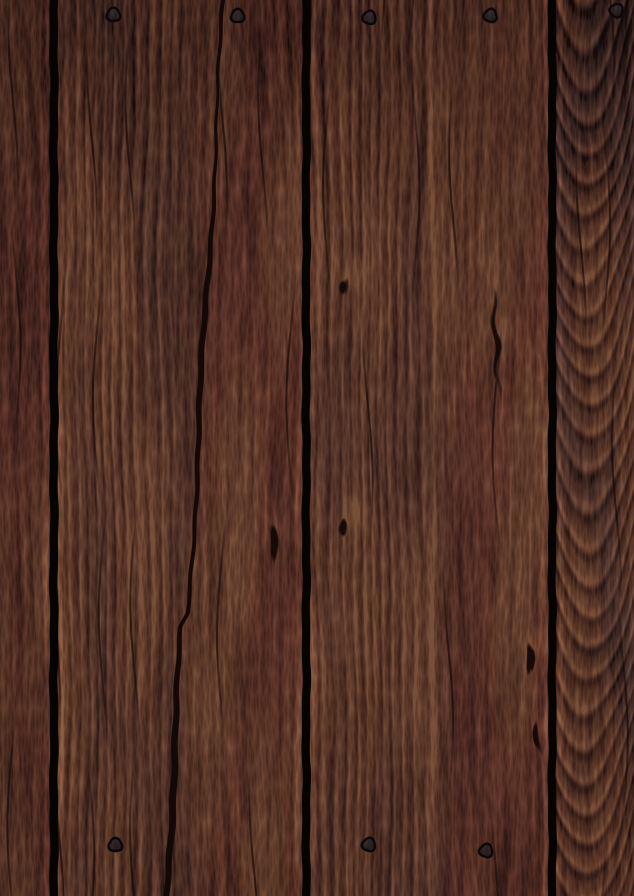
Reproduce this texture procedurally as a WebGL 2 fragment shader.

```glsl
#version 300 es
precision highp float;
// Weathered dark brown upright planks with grain, splits, gouges and nail heads.
uniform vec2 u_resolution;
out vec4 fragColor;

vec2 hash2(vec2 p) {
  vec3 q = fract(p.xyx * vec3(.1031, .103, .0973));
  q += dot(q, q.yzx + 33.33);
  return fract((q.xx + q.yz) * q.zy);
}

// Cellular noise: distance to the nearest scattered point
float cells(vec2 p) {
  vec2 base = floor(p);
  float nearest = 2.0;
  for (int j = -1; j <= 1; j++)
    for (int i = -1; i <= 1; i++) {
      vec2 c = base + vec2(i, j);
      nearest = min(nearest, distance(p, c + hash2(c)));
    }
  return nearest;
}

// Layered sines bend the grain
float sway(vec2 p) {
  return .5 * sin(3.1 * p.y + 9.0 * p.x) + .3 * sin(7.3 * p.y - 14.0 * p.x + 1.0)
       + .2 * sin(17.0 * p.y + 31.0 * p.x);
}

vec3 woodRamp(float t) {
  vec3 c = mix(vec3(.08, .03, .03), vec3(.20, .11, .09), smoothstep(0.0, .28, t));
  c = mix(c, vec3(.28, .16, .12), smoothstep(.25, .5, t));
  c = mix(c, vec3(.36, .22, .16), smoothstep(.45, .72, t));
  return mix(c, vec3(.47, .31, .22), smoothstep(.68, 1.0, t));
}

// Growth rings: x = ring brightness, y = contrast
vec2 rings(vec2 p, float u, float id, float bend) {
  float straight = 375.0 * p.x + 3.0 * bend + 2.0 * sin(41.0 * p.x + id);
  float arch = 150.0 * length(vec2(u - .76, .16 * (p.y - .65 - .3 * id))) + 3.0 * bend;
  float figured = 115.0 * p.y - 3400.0 * pow(p.x - .925, 2.0) + 5.0 * bend;
  float side = smoothstep(.44, .56, u + .03 * bend);
  float a = .5 + .5 * sin(straight + .7 * sin(straight));
  float b = .5 + .5 * sin(arch + .6 * sin(arch));
  if (id > 1.5) return vec2(.5 + .5 * sin(figured + .8 * sin(figured)), .5);
  return vec2(mix(a, b, side), mix(.36, .15, side));
}

void main() {
  vec2 p = gl_FragCoord.xy / u_resolution * vec2(1.0, 1.414);
  float px = 1.0 / u_resolution.x;

  // Boards: number and place across each one
  float board = (p.x - .085 - .005 * sin(4.0 * (p.x - .085))) / .393;
  float id = floor(board), u = board - id;
  vec2 q = p + vec2(0.0, 7.0 * id + 9.0);
  float bend = sway(q);
  vec2 ring = rings(p, u, id, bend);

  // Fibres and broad stains
  vec2 along = q + vec2(.006 * bend, 0.0);
  float fine = cells(along * vec2(210.0, 34.0));
  float fibre = cells(along * vec2(95.0, 6.0));
  float stain = cells(along * vec2(11.0, 1.8));
  float tone = .56 + ring.y * (ring.x - .5) + .34 * (fine - .45)
             + .36 * (.45 - fibre) + .3 * (.45 - stain);
  tone += .1 * exp(-pow((p.y - .62) / .5, 2.0)) - .16 * smoothstep(1.0, 1.414, p.y);
  tone -= id < 0.0 ? .1 : id > 1.5 ? .08 : 0.0;
  if (id == 1.0) tone += .28 * exp(-pow((u - .51 - .012 * bend) / .014, 2.0));

  // Thin drying checks, one per stretched cell
  vec2 grid = q * vec2(16.0, 2.6), f = fract(grid), h = hash2(floor(grid));
  float taper = sin(3.1416 * f.y);
  float check = abs(f.x - .25 - .5 * h.x - .12 * sin(5.0 * f.y + 9.0 * h.y)) / 16.0;
  float dark = step(.55, h.y) * .7 * taper * (1.0 - smoothstep(.0004, .0012 + px, check));

  // Gouges as x, y, half width, half height, with a pale torn rim
  vec4 gouges[6] = vec4[6](vec4(.782, .87, .006, .09), vec4(.43, .56, .009, .035),
    vec4(.544, .961, .008, .016), vec4(.544, .581, .008, .015),
    vec4(.835, .375, .007, .024), vec4(.848, .25, .006, .028));
  for (int i = 0; i < 6; i++) {
    vec2 d = p - gouges[i].xy;
    d.x += .003 * sin(85.0 * p.y + float(i)) + .05 * d.y;
    float r = length(d / gouges[i].zw) + .7 * (fibre - .4);
    tone += .22 * exp(-dot(d - vec2(.015, .02), d - vec2(.015, .02)) / .0005);
    dark = max(dark, .95 * (1.0 - smoothstep(.55, 1.05, r)));
  }

  // Long split through the first full board
  float path = .262 + .058 * p.y + .009 * smoothstep(.42, .45, p.y)
             + .0025 * sin(13.0 * p.y) + .001 * sin(71.0 * p.y);
  float gash = abs(p.x - path), halfWidth = .0042 - .001 * p.y + .001 * sin(9.0 * p.y);
  dark = max(dark, 1.0 - smoothstep(halfWidth - px * .5, halfWidth + px, gash));

  // Colour: cool figured board, redder heartwood, lit board edges
  vec3 col = woodRamp(tone);
  float heart = smoothstep(.5, .65, u) * smoothstep(.25, .6, stain);
  col *= mix(vec3(1.0), vec3(1.04, .9, .92), heart);
  float cool = (id > 1.5 ? .5 : .2) * smoothstep(.4, .75, stain + .2 * fine);
  col = mix(col, vec3(.31, .22, .21) * (.35 + tone), cool);
  float edge = min(u, 1.0 - u) * .393 + .0012 * sin(60.0 * p.y + 3.0 * id) * sin(23.0 * p.y);
  col *= 1.0 + .2 * exp(-pow((edge - .012) / .005, 2.0));
  col = mix(col, vec3(.07, .03, .025), dark);

  // Nail heads, up to two at each end of a board
  for (int i = 0; i < 4; i++) {
    float side = float(i % 2), low = float(i / 2);
    if (low > 0.5 && (id > 1.5 || (id < 0.5 && side > 0.5))) continue;
    vec2 jitter = (hash2(vec2(id + 4.0, float(i))) - .5) * .012;
    vec2 d = vec2((u - .25 - .49 * side) * .393, p.y - mix(1.392, .075, low)) - jitter;
    float r = length(d) + .001 * sin(3.0 * atan(d.y, d.x) + id);
    col = mix(col, vec3(.05, .025, .025), 1.0 - smoothstep(.011, .012 + px, r));
    vec3 iron = vec3(.17, .13, .13) * (.8 + .5 * fine + 25.0 * d.y);
    col = mix(col, iron, 1.0 - smoothstep(.007, .008 + px, r));
  }

  // Dark gaps between boards
  float gap = 1.0 - smoothstep(.0062 - px * .5, .0068 + px * .5, edge);
  fragColor = vec4(mix(col, vec3(.025, .012, .012), gap), 1.0);
}
```
